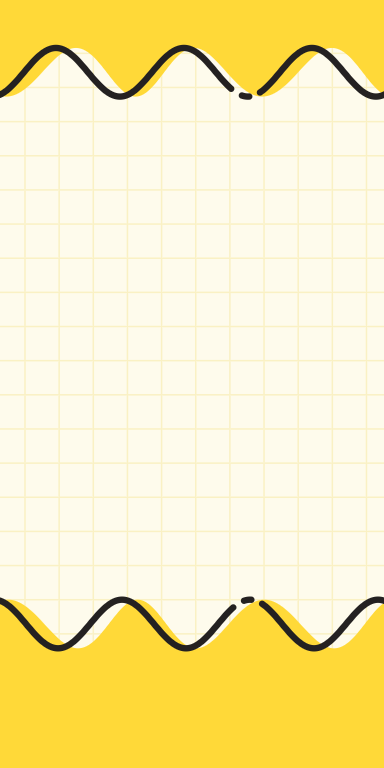
This background is drawn by a Shadertoy shader. Its source:

```glsl
const float TAU = 6.2831853;
const float WAVE_FREQ = 3.0 * TAU;
const float WAVE_AMP = 0.0633;
const float WAVE_CREST = 0.479;

const vec3 PAPER = vec3(0.995, 0.985, 0.925);
const vec3 GRID = vec3(0.98, 0.945, 0.77);
const vec3 YELLOW = vec3(1.0, 0.85, 0.22);
const vec3 INK = vec3(0.14, 0.13, 0.13);

// Height and slope of the wave at x
vec2 wave(float x, float level) {
    float phase = (x - WAVE_CREST) * WAVE_FREQ;
    return vec2(level + WAVE_AMP * cos(phase), -WAVE_AMP * WAVE_FREQ * sin(phase));
}

// Signed distance to the wave, positive above it
float aboveWave(vec2 p, float level) {
    vec2 w = wave(p.x, level);
    return (p.y - w.x) / sqrt(1.0 + w.y * w.y);
}

// Distance to a round-capped piece of the wave, by Gauss-Newton steps
float strokeDistance(vec2 p, float level, float start, float end) {
    float x = clamp(p.x, start, end);
    for (int i = 0; i < 4; i++) {
        vec2 w = wave(x, level);
        float offset = x - p.x + (w.x - p.y) * w.y;
        x = clamp(x - offset / (1.0 + w.y * w.y), start, end);
    }
    return length(p - vec2(x, wave(x, level).x));
}

// Distance to the nearest line of a square grid
float gridDistance(vec2 p, vec2 origin, float spacing) {
    vec2 d = abs(fract((p - origin) / spacing + 0.5) - 0.5) * spacing;
    return min(d.x, d.y);
}

float coverage(float d, float pixel) {
    return clamp(0.5 - d / pixel, 0.0, 1.0);
}

void mainImage(out vec4 fragColor, in vec2 fragCoord) {
    vec2 p = fragCoord / iResolution.x;
    float pixel = 1.0 / iResolution.x;

    // Squared paper
    float grid = gridDistance(p, vec2(0.0651, 1.7722), 0.08893);
    vec3 color = mix(PAPER, GRID, coverage(grid - 0.002, pixel));

    // Fold the canvas so both borders share one wave
    const float middle = 1.0934;
    const float level = 0.7184;
    vec2 q = vec2(p.x, abs(p.y - middle));
    if (p.y < middle) q.x -= 0.0055;

    // Yellow borders, shifted unevenly from the ink
    float shift = 0.039 + 0.013 * cos((q.x - 0.2) * TAU * 1.5);
    float border = aboveWave(q - vec2(shift, 0.0), level);
    color = mix(color, YELLOW, coverage(-border, pixel));

    // Ink line with a short dash in its gap
    float ink = strokeDistance(q, level, -0.2, 0.602);
    ink = min(ink, strokeDistance(q, level, 0.630, 0.649));
    ink = min(ink, strokeDistance(q, level, 0.677, 1.2));
    color = mix(color, INK, coverage(ink - 0.0083, pixel));

    fragColor = vec4(color, 1.0);
}
```
